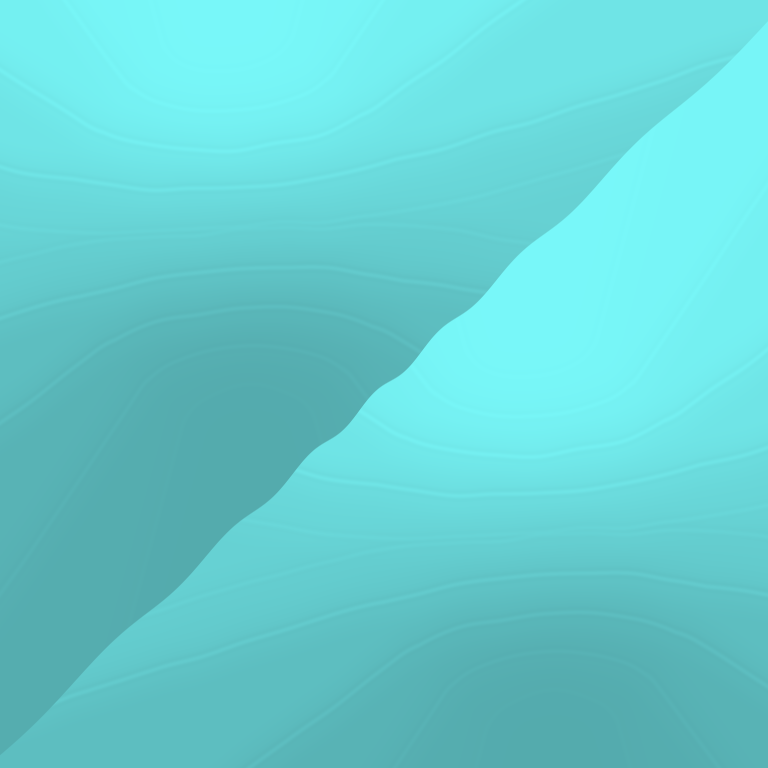
Write a Shadertoy shader that draws this background.

```glsl
// Two offset sheets of turquoise strata, split by a wavy diagonal cut.

const vec3  BRIGHT = vec3(0.470, 0.970, 0.975);
const vec3  DARK   = vec3(0.330, 0.670, 0.680);
const vec2  CENTER = vec2(0.310, 0.702);       // middle of the strata
const vec2  SHEET_SHIFT = vec2(0.395, -0.398); // offset of the lower sheet
const int   BANDS = 10;
const float SPACING = 0.050;     // gap between neighbouring contours
const float DRIFT = 0.003;       // sideways shift per contour
const float TILT = 0.055;        // overall slope of the layers
const float SOFTNESS = 0.046;    // half width of the band shading
const float KINK_BLEND = 0.018;  // rounding of the contour corners
const float RIDGE_WIDTH = 0.0045;
const float RIDGE_GAIN = 0.075;
const float WOBBLE = 0.005;
const float TAU = 6.28318;

float hash(float n) { return fract(sin(n * 127.1) * 43758.5453); }

float noise(float x) {
    float i = floor(x), f = fract(x);
    return mix(hash(i), hash(i + 1.0), f * f * (3.0 - 2.0 * f));
}

float smoothMax(float a, float b, float k) {
    float h = max(k - abs(a - b), 0.0) / k;
    return max(a, b) + 0.25 * k * h * h;
}

// Distance to a shallow bowl with straight sides, negative inside
float bowl(vec2 p, float rank) {
    float halfWidth = 0.275 - 0.043 * rank;
    float sag = min(0.029, 0.013 * rank);
    float angle = max(0.24, 0.35 * rank - 0.27);
    float t = min(abs(p.x) / halfWidth, 1.0);
    float base = sag * t * t - p.y;
    float side = (abs(p.x) - halfWidth) * sin(angle) - (p.y - sag) * cos(angle);
    return smoothMax(base, side, KINK_BLEND);
}

// Brightness from bowls opening upward and their mirror images below
float strata(vec2 p) {
    float light = 0.0, ridges = 0.0, total = 0.0;
    for (int i = 0; i < BANDS; i++) {
        float j = float(i) - 0.5 * float(BANDS - 1);
        float rank = abs(j);
        float facing = -sign(j);
        vec2 q = p - CENTER;
        q.x -= DRIFT * j;
        q.y -= TILT * q.x + facing * (SPACING * (rank - 0.5) + 0.003);
        q.y += WOBBLE * (noise(q.x * 18.0 + 37.0 * float(i)) - 0.5);
        q.y *= facing;

        float d = bowl(q, rank);
        float weight = rank * exp(-rank * rank / 6.0);
        light += weight * smoothstep(-SOFTNESS, SOFTNESS, -facing * d);
        total += weight;

        // Thin raised line flanked by two darker ones
        float u = d * d / (RIDGE_WIDTH * RIDGE_WIDTH);
        ridges += weight * (1.0 - 2.0 * u) * exp(-u);
    }
    return light / total + RIDGE_GAIN * ridges;
}

// Height of the cut, with ripples that tighten near the middle
float cutHeight(float x) {
    float ripple = 2.0 * asinh((x - 0.488) / 0.161);
    return 0.0195 + 0.953 * x + 0.0052 * cos(TAU * ripple);
}

void mainImage(out vec4 fragColor, in vec2 fragCoord) {
    vec2 uv = fragCoord / iResolution.xy;
    float pixel = 1.0 / iResolution.y;

    // Upper and lower sheets
    float upper = strata(uv);
    float lower = strata(uv - SHEET_SHIFT);
    float mask = smoothstep(-pixel, pixel, uv.y - cutHeight(uv.x));

    fragColor = vec4(mix(DARK, BRIGHT, mix(lower, upper, mask)), 1.0);
}
```
